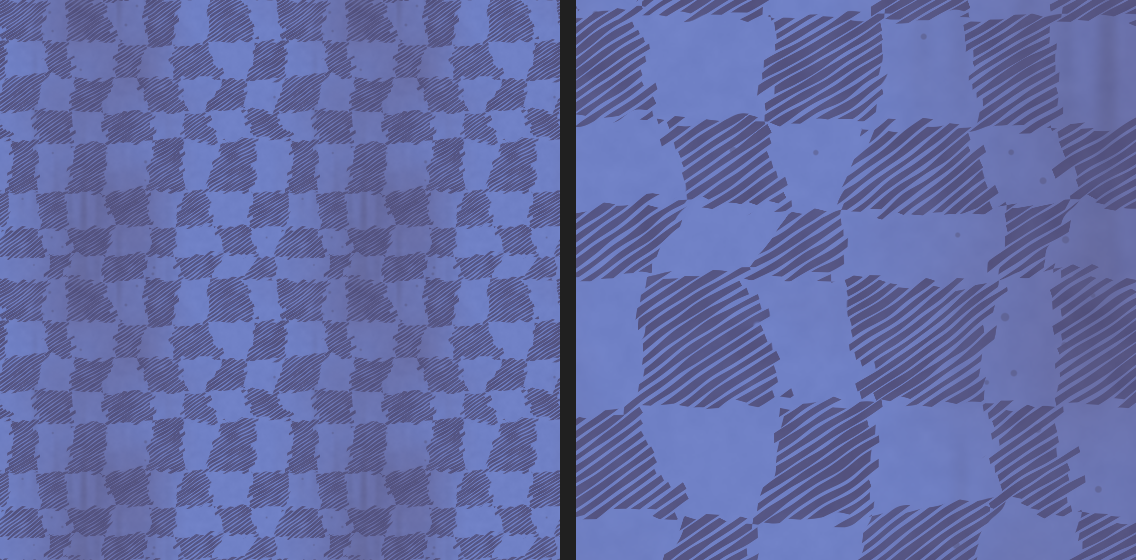
Left: the whole. Right: its middle third, enlarged.
Write a Shadertoy shader that draws this pattern.

```glsl
const float CELLS = 8.0;                   // checks per tile side
const float TILES = 2.0;                   // tiles per canvas side
const vec2 STROKE_PERIOD = vec2(24.0, 8.0);
const float STROKES_PER_TILE = 86.5;
const vec2 STROKE_DIR = vec2(0.832, -0.555);
const float ROW_EDGES[8] = float[8](0.0, 0.156, 0.273, 0.396, 0.508, 0.677, 0.812, 0.911);

const vec3 PAPER_BRIGHT = vec3(0.438, 0.505, 0.775);
const vec3 PAPER_DULL = vec3(0.415, 0.440, 0.665);
const vec3 INK = vec3(0.325, 0.318, 0.490);
const vec3 GRIME = vec3(0.34, 0.34, 0.50);

float hash(vec2 cell, float seed) {
    uvec2 q = uvec2(cell + 0.5) + uvec2(uint(seed) * 131u, uint(seed) * 57u);
    uint n = q.x * 73856u + q.y * 19349u + 7919u;
    n = (n ^ (n >> 15)) * 2246822519u;
    n = (n ^ (n >> 13)) * 3266489917u;
    return float((n ^ (n >> 16)) >> 8) / exp2(24.0);
}

// Value noise that wraps over the unit tile
float wrapNoise(vec2 p, vec2 period, float seed) {
    vec2 g = p * period;
    vec2 i = floor(g), f = smoothstep(0.0, 1.0, g - i);
    vec2 a = mod(i, period), b = mod(i + 1.0, period);
    return mix(mix(hash(a, seed), hash(vec2(b.x, a.y), seed), f.x),
               mix(hash(vec2(a.x, b.y), seed), hash(b, seed), f.x), f.y);
}

float wrapFbm(vec2 p, vec2 period, float seed) {
    float sum = 0.0, weight = 0.5;
    for (int i = 0; i < 4; i++) {
        sum += weight * wrapNoise(p, period, seed + float(i));
        period *= 2.0;
        weight *= 0.5;
    }
    return sum / 0.9375;
}

// Random value varying along one pen stroke
float strokeNoise(float id, float along, float seed) {
    float i = floor(along);
    return mix(hash(mod(vec2(id, i), STROKE_PERIOD), seed),
               hash(mod(vec2(id, i + 1.0), STROKE_PERIOD), seed),
               smoothstep(0.0, 1.0, along - i));
}

// Jitter of a grid line, straight between neighbouring crossings
float lineJitter(float line, float along, float seed) {
    float i = floor(along);
    float a = hash(mod(vec2(line, i), CELLS), seed);
    float b = hash(mod(vec2(line, i + 1.0), CELLS), seed);
    return mix(a, b, along - i) - 0.5;
}

float rowLine(float j, float x) {
    float k = mod(j, CELLS);
    return floor(j / CELLS) + ROW_EDGES[int(k + 0.5)] + 0.028 * lineJitter(j, x * CELLS, 1.0);
}

float columnLine(float i, float row) {
    return (i + 0.1) / CELLS + 0.075 * lineJitter(i, row, 2.0);
}

// Signed depth inside the hatched checks, in tile units
float checkDepth(vec2 p) {
    vec2 cell = vec2(-1.0);
    for (float j = -1.0; j < CELLS + 1.0; j++) {
        float low = rowLine(j, p.x), high = rowLine(j + 1.0, p.x);
        cell.y += clamp((p.y - low) / (high - low), 0.0, 1.0);
    }
    for (float i = -1.0; i < CELLS + 1.0; i++) {
        float low = columnLine(i, cell.y), high = columnLine(i + 1.0, cell.y);
        cell.x += clamp((p.x - low) / (high - low), 0.0, 1.0);
    }
    vec2 f = fract(cell), edge = min(f, 1.0 - f);
    float parity = mod(floor(cell.x) + floor(cell.y), 2.0);
    return min(edge.x, edge.y) / CELLS * (1.0 - 2.0 * parity);
}

// Scribbled strokes with ragged ends
float hatch(vec2 p, float pixel) {
    float bend = 2.4 * wrapNoise(p, vec2(5.0), 3.0) + 0.5 * wrapNoise(p, vec2(20.0), 4.0);
    float across = dot(p, vec2(48.0, 72.0)) + bend;
    float along = dot(p, vec2(24.0, -16.0));
    float id = floor(across);
    float reach = 0.036 * (strokeNoise(id, along, 5.0) - 0.5);
    float fill = smoothstep(-0.6 * pixel, 0.6 * pixel, checkDepth(p + STROKE_DIR * reach));
    float density = 0.6 * strokeNoise(id, along, 6.0) + 0.4 * wrapNoise(p, vec2(16.0), 7.0);
    float halfWidth = mix(0.18, 0.52, density);
    float blur = max(0.5 * STROKES_PER_TILE * pixel, 0.02);
    float offset = abs(across - id - 0.5);
    return fill * (1.0 - smoothstep(halfWidth - blur, halfWidth + blur, offset));
}

// Sparse round specks
float specks(vec2 p, float count, float pixel) {
    vec2 g = p * count, cell = mod(floor(g), count);
    vec2 centre = 0.3 + 0.4 * vec2(hash(cell, 8.0), hash(cell, 9.0));
    float radius = mix(0.06, 0.16, hash(cell, 10.0));
    float dist = length(fract(g) - centre) - radius;
    float blur = pixel * count;
    return step(0.95, hash(cell, 11.0)) * (1.0 - smoothstep(-blur, blur, dist));
}

void mainImage(out vec4 fragColor, in vec2 fragCoord) {
    vec2 uv = fragCoord / iResolution.xy;
    vec2 p = fract(vec2(uv.x, 1.0 - uv.y) * TILES);
    float pixel = TILES / iResolution.y;

    // Faded paper with a dull vertical band
    float band = 0.5 + 0.5 * cos(6.28318 * (p.x - 0.33));
    float blotch = wrapFbm(p, vec2(4.0), 12.0);
    vec3 color = mix(PAPER_BRIGHT, PAPER_DULL, clamp(0.8 * band + 1.1 * (blotch - 0.45), 0.0, 1.0));

    // Running stains and specks
    float streak = wrapNoise(p, vec2(40.0, 3.0), 20.0) * wrapNoise(p, vec2(6.0, 4.0), 21.0);
    color = mix(color, GRIME, 0.45 * band * band * smoothstep(0.25, 0.85, streak));
    color = mix(color, GRIME, 0.5 * specks(p, 30.0, pixel));

    // Pen hatching and paper grain
    float inkStrength = mix(0.84, 1.0, wrapNoise(p, vec2(24.0), 22.0));
    color = mix(color, INK, inkStrength * hatch(p, pixel));
    color += 0.03 * (wrapFbm(p, vec2(48.0), 23.0) - 0.5);
    fragColor = vec4(color, 1.0);
}
```
